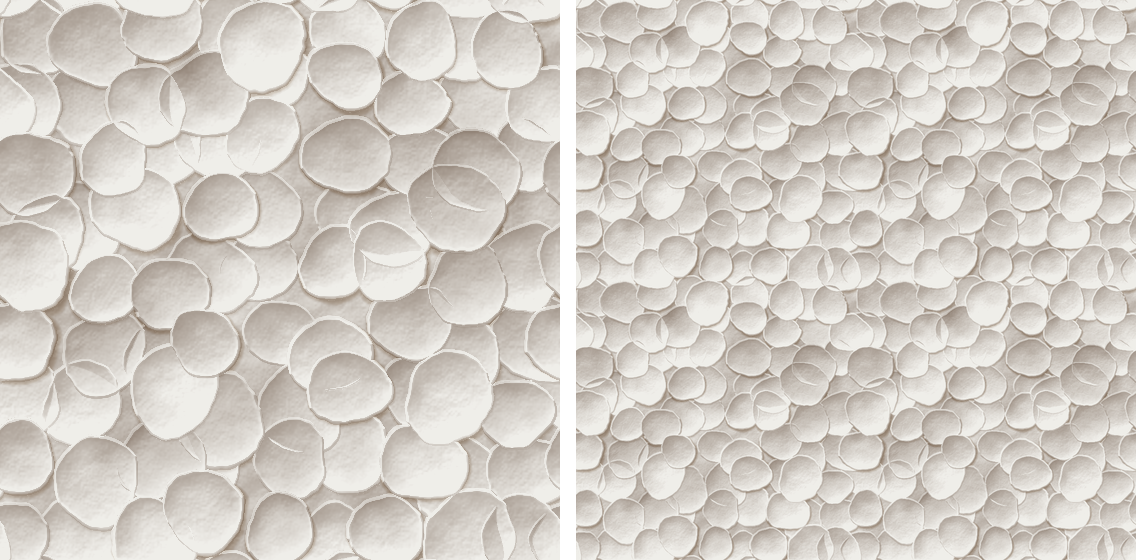
Left, the tile; right, the same tile 2 across and 2 down.
This texture is drawn by a WebGL 1 fragment shader. Its source:

```glsl
precision highp float;
// Cream plaster pressed into overlapping, shallow round dabs with raised rims.
// A wrapped cellular search stacks dished discs into a height field, which is
// lit from above; warm shadows fall below the edges and noise adds the grain.

uniform vec2 u_resolution;

const float CELLS = 9.0;
const vec2 LIGHT = vec2(-0.447, 0.894);

float hash(vec2 p) {
  return fract(sin(dot(p, vec2(127.1, 311.7))) * 43758.547);
}

vec2 hash2(vec2 p) {
  return vec2(hash(p), hash(p + 57.3));
}

// Value noise that repeats after a whole number of lattice steps.
float noise(vec2 p, float period) {
  vec2 i = floor(p), f = fract(p);
  f = f * f * (3.0 - 2.0 * f);
  vec2 a = mod(i, period), b = mod(i + 1.0, period);
  return mix(mix(hash(a), hash(vec2(b.x, a.y)), f.x),
             mix(hash(vec2(a.x, b.y)), hash(b), f.x), f.y);
}

// Noise with a given number of lattice steps per cell.
float cellNoise(vec2 p, float steps) {
  return noise(p * steps, CELLS * steps);
}

// Returns height, cast shadow, rim mask and dish tone at p, in cell units.
vec4 plaster(vec2 p) {
  float ragged = 0.12 * (cellNoise(p, 3.0) - 0.5) + 0.04 * (cellNoise(p, 9.0) - 0.5);
  float height = 0.2 + 0.2 * cellNoise(p, 3.0);
  float halo = 0.0, rim = 0.0, glow = -0.1;

  for (int y = -1; y <= 1; y++) {
    for (int x = -1; x <= 1; x++) {
      vec2 cell = floor(p) + vec2(float(x), float(y));
      vec2 id = mod(cell, CELLS);
      vec2 q = p - cell - 0.15 - 0.7 * hash2(id);
      vec2 shape = hash2(id + 19.0);
      float angle = atan(q.y, q.x);
      float radius = mix(0.55, 0.76, shape.x)
        * (1.0 + 0.07 * sin(2.0 * angle + 6.28 * shape.y)
               + 0.04 * sin(3.0 * angle + 40.0 * shape.x));
      float dist = length(q) + 0.0001;
      float r = dist / radius + ragged;
      float facing = dot(q, LIGHT) / dist;

      // Tilted dish with a narrow ridge and a steep outer edge.
      float rank = hash(id + 41.0);
      vec2 tilt = 0.5 * (hash2(id + 83.0) - 0.5) + vec2(0.06, -0.12);
      float lift = 0.35 + 1.8 * rank + dot(q, tilt);
      float ridge = exp(-pow((r - 0.96) / 0.035, 2.0));
      float dish = lift + 0.26 * pow(min(r, 1.0), 4.0) + 0.03 * ridge;
      float disc = dish * (1.0 - smoothstep(0.97, 1.06, r));

      // The shadow is wide below a disc and thin above it.
      float under = 0.5 - 0.5 * facing;
      float fade = max(1.0 - max(r - 1.0, 0.0) / mix(0.1, 0.36, under), 0.0);
      halo = max(halo, lift * fade * fade * mix(0.6, 1.0, under));
      if (disc > height) {
        height = disc;
        rim = ridge;
        glow = 0.24 * (fract(rank * 37.0) - 0.5) - 0.25 * facing * min(r, 1.0);
      }
    }
  }
  float shade = max(halo - height - 0.04, 0.0);

  // Trowel drag and fine grit.
  height += 0.03 * cellNoise(p, 5.0) + 0.014 * cellNoise(p, 13.0)
          + 0.012 * cellNoise(p, 27.0);
  return vec4(height, shade / (1.0 + shade), rim, glow);
}

void main() {
  vec2 p = gl_FragCoord.xy / u_resolution * CELLS;

  // Slope along the light from two samples, softly compressed.
  float reach = 0.016;
  vec4 ahead = plaster(p + LIGHT * reach);
  vec4 behind = plaster(p - LIGHT * reach);
  float slope = (behind.x - ahead.x) / (2.0 * reach);
  float lit = slope / (1.0 + abs(slope));
  vec4 surface = 0.5 * (ahead + behind);

  // Uneven staining, worn rims and speckle.
  float stain = cellNoise(p, 1.0) * 0.6 + cellNoise(p, 3.0) * 0.4 - 0.5;
  float wear = smoothstep(0.25, 0.75, cellNoise(p + 4.5, 2.0));
  float speckle = cellNoise(p, 24.0) - 0.5;

  float tone = 0.76 + 0.33 * lit - 0.8 * surface.y + 0.16 * wear * surface.z
             + surface.w - 0.4 * stain + 0.06 * speckle;
  vec3 shadow = vec3(0.55, 0.49, 0.44);
  vec3 cream = vec3(0.91, 0.90, 0.88);
  vec3 color = mix(shadow, cream, clamp(tone, -0.1, 1.08));
  color -= vec3(0.0, 0.012, 0.03) * smoothstep(0.05, 0.4, surface.y);
  gl_FragColor = vec4(color, 1.0);
}
```
